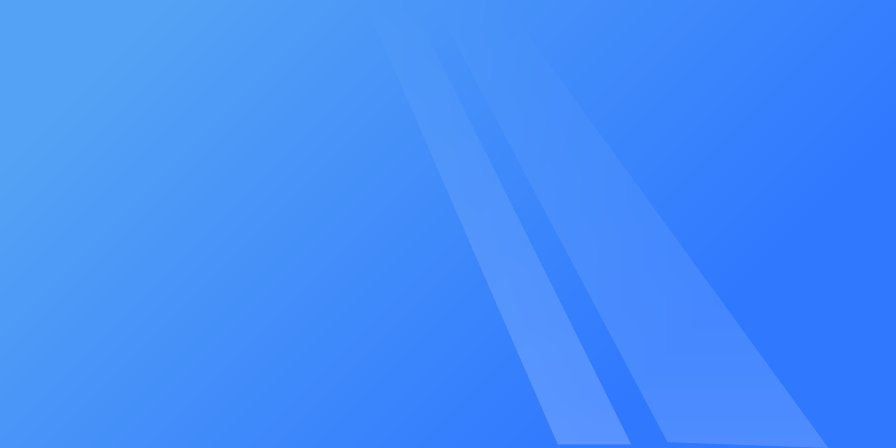
Give the GLSL for this background, as a Shadertoy shader.

```glsl
// Blue diagonal gradient crossed by two slanted beams of pale light.
// Each beam is a convex quad cut out by four half planes, and its white
// tint fades from the foot of the canvas to nothing at the top.

// Signed distance to the line a-b, negative on its left side.
float halfPlane(vec2 p, vec2 a, vec2 b) {
    vec2 along = normalize(b - a);
    return dot(p - a, vec2(along.y, -along.x));
}

// Soft-edged coverage of a convex quad with counterclockwise corners.
float quadMask(vec2 p, vec2 a, vec2 b, vec2 c, vec2 d) {
    float dist = max(max(halfPlane(p, a, b), halfPlane(p, b, c)),
                     max(halfPlane(p, c, d), halfPlane(p, d, a)));
    float pixel = 1.0 / iResolution.y;
    return 1.0 - smoothstep(-0.6 * pixel, 0.6 * pixel, dist);
}

void mainImage(out vec4 fragColor, in vec2 fragCoord) {
    // Canvas height is one unit; the width spans two.
    vec2 p = fragCoord / iResolution.y;

    // Background: sky blue at top left to deep blue at lower right.
    vec3 skyBlue = vec3(0.33, 0.635, 0.96);
    vec3 deepBlue = vec3(0.19, 0.475, 1.0);
    float diagonal = p.x + 1.0 - p.y;
    vec3 color = mix(skyBlue, deepBlue, clamp((diagonal - 0.36) / 1.92, 0.0, 1.0));

    // Beams: corners run bottom left, bottom right, top right, top left.
    float narrowBeam = quadMask(p, vec2(1.245, 0.008), vec2(1.409, 0.008),
                                   vec2(0.914, 1.0), vec2(0.8125, 1.0));
    float wideBeam = quadMask(p, vec2(1.490, 0.013), vec2(1.849, 0.0),
                                 vec2(1.122, 1.0), vec2(0.966, 1.0));
    float fade = clamp(1.0 - p.y, 0.0, 1.0);
    color = mix(color, vec3(1.0), 0.20 * fade * narrowBeam);
    color = mix(color, vec3(1.0), 0.145 * fade * wideBeam);

    fragColor = vec4(color, 1.0);
}
```
